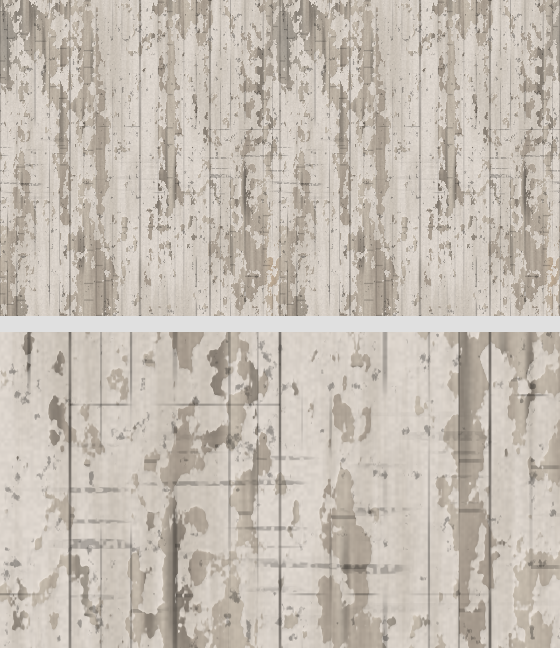
Top: the whole. Bottom: its middle third, enlarged.
Write a Shadertoy shader that draws this texture.

```glsl
// Weathered board-marked concrete wall with peeling pale paint, in two equal repeats across.

float hash(vec2 p) {
    vec3 q = fract(p.xyx * 0.1031);
    q += dot(q, q.yzx + 33.33);
    return fract((q.x + q.y) * q.z);
}

// Value noise that wraps across one tile; freq.x must be whole.
float noise(vec2 p, vec2 freq) {
    p *= freq;
    vec2 i = floor(p), f = fract(p);
    f = f * f * (3.0 - 2.0 * f);
    float x0 = mod(i.x, freq.x), x1 = mod(i.x + 1.0, freq.x), y = i.y + freq.x * 7.0;
    return mix(mix(hash(vec2(x0, y)), hash(vec2(x1, y)), f.x),
               mix(hash(vec2(x0, y + 1.0)), hash(vec2(x1, y + 1.0)), f.x), f.y);
}

float fbm(vec2 p, vec2 freq) {
    float sum = 0.0, amp = 0.5;
    for (int i = 0; i < 4; i++) {
        sum += amp * noise(p, freq);
        freq *= 2.0;
        amp *= 0.56;
    }
    return sum / 1.025;
}

// Narrow planks, six to a board, of uneven width.
float plankCoord(float x) {
    return x * 24.0 + 0.6 * sin(25.1327 * x) * cos(6.2832 * x);
}

// Soft elliptical spot, wrapped across the tile: centre xy, radii zw.
float spot(vec2 p, vec4 s) {
    vec2 d = p - s.xy;
    d.x = fract(d.x + 0.5) - 0.5;
    d /= s.zw;
    return exp(-dot(d, d));
}

// Above zero where the paint has come off.
float bareness(vec2 p) {
    const vec4 zones[12] = vec4[12](
        vec4(0.13, 0.95, 0.13, 0.15), vec4(0.02, 0.86, 0.05, 0.15),
        vec4(0.08, 0.45, 0.035, 0.38), vec4(0.20, 0.73, 0.05, 0.16),
        vec4(0.30, 0.87, 0.05, 0.22), vec4(0.34, 0.12, 0.12, 0.22),
        vec4(0.36, 0.45, 0.03, 0.22), vec4(0.62, 0.98, 0.15, 0.12),
        vec4(0.61, 0.58, 0.025, 0.32), vec4(0.93, 0.78, 0.06, 0.28),
        vec4(0.88, 0.22, 0.09, 0.25), vec4(0.03, 0.14, 0.07, 0.18));
    float worn = 0.0;
    for (int i = 0; i < 12; i++) worn = max(worn, spot(p, zones[i]));
    float plank = mod(floor(plankCoord(p.x)), 24.0);
    return 0.58 * worn - 0.29
        + 0.75 * (fbm(p, vec2(18, 6)) - 0.5)
        + 1.35 * (fbm(p, vec2(52, 36)) - 0.5)
        + 0.32 * (noise(p, vec2(56, 3)) - 0.5)
        + 0.26 * (hash(vec2(plank, 5.0)) - 0.5);
}

float line(float dist, float halfWidth, float px) {
    return clamp((halfWidth - dist) / px + 0.5, 0.0, 1.0);
}

void mainImage(out vec4 fragColor, in vec2 fragCoord) {
    vec2 uv = fragCoord / iResolution.xy;
    vec2 p = vec2(fract(uv.x * 2.0), uv.y);
    float px = 1.0 / iResolution.y;
    float tileWidth = 0.5 * iResolution.x / iResolution.y;

    float w = plankCoord(p.x), plank = mod(floor(w), 24.0);
    float board = min(floor(p.x * 4.0), 3.0);
    float grain = noise(p, vec2(230, 250));
    float fibre = fbm(p, vec2(70, 5));

    // Pale paint over bare concrete
    float b = bareness(p);
    float bare = smoothstep(-0.03, 0.05, b);
    vec3 paint = mix(vec3(0.79, 0.757, 0.715), vec3(0.862, 0.832, 0.80),
                     smoothstep(0.3, 0.65, fbm(p, vec2(8, 4)) * 0.5 + fibre * 0.5));
    vec3 concrete = mix(vec3(0.645, 0.60, 0.55), vec3(0.765, 0.725, 0.67),
                        smoothstep(0.25, 0.7, fibre * 0.7 + 0.3 * hash(vec2(plank, 9.0))));
    concrete = mix(concrete, vec3(0.60, 0.58, 0.55), 0.7 * spot(p, vec4(0.03, 0.87, 0.07, 0.14)));
    concrete = mix(concrete, vec3(0.73, 0.64, 0.54), 0.8 * spot(p, vec4(0.975, 0.15, 0.02, 0.13)));
    vec3 color = mix(paint, concrete, bare);

    // Relief at the flake edges, and fine grain
    float slope = bareness(p + vec2(0.002, -0.003)) - b;
    color *= 1.0 + clamp(slope * 0.4, -0.05, 0.04) * smoothstep(0.18, 0.0, abs(b));
    color *= 1.0 + 0.055 * (grain - 0.5);

    // Dark drips and small pits
    float drip = smoothstep(0.58, 0.9, noise(p, vec2(64, 5)));
    color *= 1.0 - 0.20 * drip * bare;
    float pit = smoothstep(0.70, 0.82, fbm(p, vec2(80, 64)));
    color *= 1.0 - 0.28 * pit;

    // Short marks across the bare planks
    float row = p.y * 19.0 + 7.0 * hash(vec2(plank, 3.0));
    float mark = line(abs(fract(row) - 0.5) / 19.0, 0.002, px)
        * step(0.5, hash(vec2(plank, floor(row)))) * smoothstep(0.85, 0.6, fract(w));
    color *= 1.0 - 0.18 * mark * bare;

    // Fine scratches in a level band
    float scratch = smoothstep(0.70, 0.9, noise(p, vec2(9, 150))) * smoothstep(0.2, 0.7, grain);
    float band = smoothstep(0.13, 0.04, abs(p.y - 0.47)) * (board == 0.0 || board == 3.0 ? 1.0 : 0.25);
    color *= 1.0 - 0.24 * scratch * band;

    // Plank grooves, board seams and level joints
    float grooveDist = abs(fract(w + 0.5) - 0.5) / 24.0 * tileWidth;
    float groove = line(grooveDist, 0.0013, px) * (0.2 + 0.8 * hash(vec2(mod(floor(w + 0.5), 24.0), 2.0)));
    color *= 1.0 - 0.30 * groove * smoothstep(0.25, 0.7, noise(p, vec2(24, 14)));
    float seamDist = abs(fract(p.x * 4.0 + 0.5) - 0.5) / 4.0 * tileWidth;
    float seam = line(seamDist, 0.0014, px) * (0.5 + 0.5 * noise(p, vec2(8, 25)));
    color = mix(color, vec3(0.30, 0.28, 0.26), 0.72 * seam);
    float jointHeight = vec4(0.39, 0.60, 0.39, 0.59)[int(board)];
    float joint = line(abs(p.y - jointHeight), 0.0011, px) * smoothstep(0.3, 0.7, noise(p, vec2(30, 9)));
    color *= 1.0 - 0.25 * joint;

    fragColor = vec4(color, 1.0);
}
```
